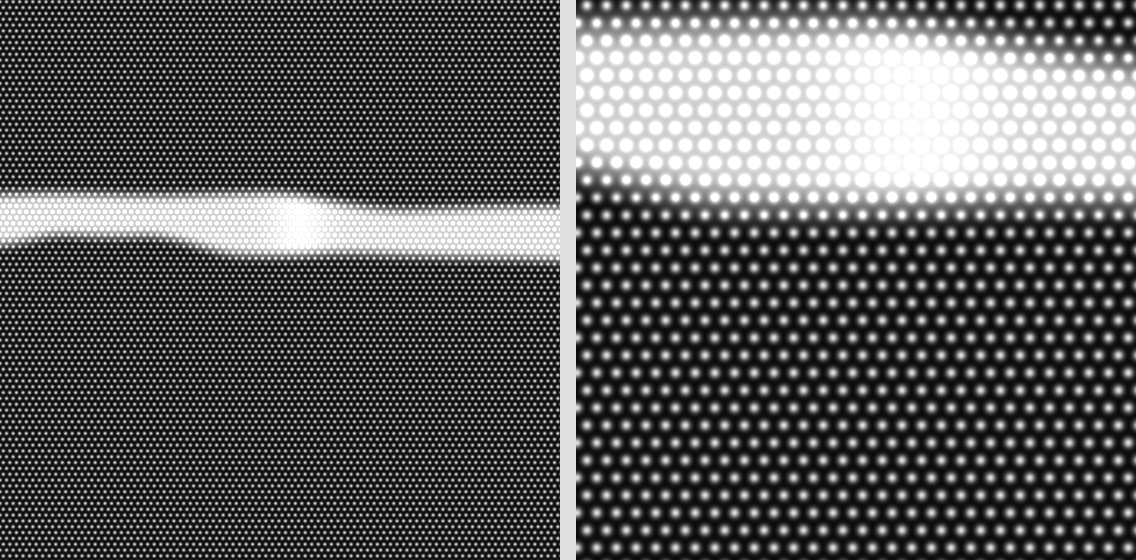
Left: the whole. Right: its middle third, enlarged.
This pattern is drawn by a WebGL 1 fragment shader. Its source:

```glsl
precision highp float;
// Staggered grid of soft white dots on black, crossed by a wavy glowing band.

uniform vec2 u_resolution;

// Sum of soft round dots in staggered rows: 85.33 across, 96 down.
float dotGrid(vec2 uv) {
  vec2 pitch = vec2(1.0 / 85.333, 1.0 / 96.0);
  float row = floor(uv.y / pitch.y);
  float light = 0.0;
  for (int i = -1; i <= 1; i++) {
    float r = row + float(i);
    float stagger = 0.5 * mod(r, 2.0);
    vec2 offset;
    offset.x = (fract(uv.x / pitch.x + stagger) - 0.5) * pitch.x;
    offset.y = uv.y - (r + 0.7) * pitch.y;
    light += exp(-dot(offset, offset) / (0.003 * 0.003));
  }
  return light;
}

// Horizontal strip of light with separately wandering soft edges.
float glowBand(vec2 uv) {
  float top = 0.652 - 0.027 * smoothstep(0.48, 0.74, uv.x)
            + 0.008 * smoothstep(0.78, 1.0, uv.x)
            + 0.002 * sin(uv.x * 17.0);
  float bottom = 0.563 + 0.017 * smoothstep(0.0, 0.12, uv.x)
               - 0.034 * smoothstep(0.25, 0.43, uv.x)
               - 0.009 * smoothstep(0.72, 0.9, uv.x)
               + 0.002 * sin(uv.x * 23.0);
  return smoothstep(bottom - 0.02, bottom + 0.02, uv.y)
       * (1.0 - smoothstep(top - 0.02, top + 0.02, uv.y));
}

void main() {
  vec2 uv = gl_FragCoord.xy / u_resolution;

  // The band is brightest just right of the middle.
  float hotX = (uv.x - 0.535) / 0.05;
  float bandLevel = 0.76 + 0.16 * exp(-hotX * hotX);

  // Added light saturates, so dots swell to discs inside the band.
  float light = 0.03 + 0.85 * dotGrid(uv) + bandLevel * glowBand(uv);
  gl_FragColor = vec4(vec3(min(light, 1.0)), 1.0);
}
```
